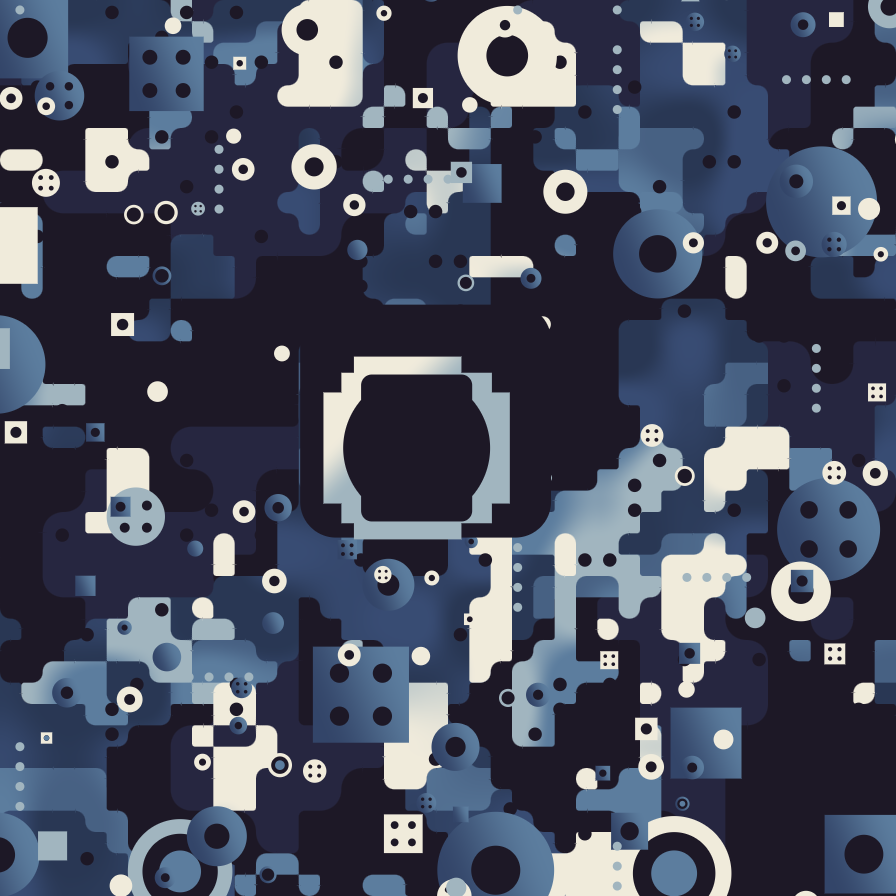
Give the GLSL for this pattern, as a Shadertoy shader.

```glsl
// Mosaic of rounded stepped blobs, pipes, discs, rings and dots in cream and blue on near black.

const vec3 DARK  = vec3(.115, .095, .15);
const vec3 NAVY  = vec3(.20, .27, .41);
const vec3 BLUE  = vec3(.36, .49, .62);
const vec3 PALE  = vec3(.63, .71, .75);
const vec3 CREAM = vec3(.94, .92, .86);

float hash(vec2 p) {
    vec3 q = fract(p.xyx * .1031);
    q += dot(q, q.yzx + 33.33);
    return fract((q.x + q.y) * q.z);
}

float noise(vec2 p) {
    vec2 i = floor(p), f = fract(p);
    f = f * f * (3. - 2. * f);
    return mix(mix(hash(i), hash(i + vec2(1, 0)), f.x),
               mix(hash(i + vec2(0, 1)), hash(i + vec2(1, 1)), f.x), f.y);
}

float field(vec2 cell, float seed, float freq) {
    vec2 q = cell * freq + seed * vec2(17.3, 9.1);
    return .65 * noise(q) + .35 * noise(q * 2.3 + 40.);
}

// Coverage of the grid cells whose field lies in a range, with rounded or square corners
float blocks(vec2 p, float cells, float seed, float freq, vec2 range, float gate) {
    vec2 q = p * cells - .5, i = floor(q);
    float softness = hash(i + seed * 7.) < .35 ? .15 : .5;
    vec2 w = smoothstep(.5 - softness, .5 + softness, fract(q));
    float sum = 0.;
    for (int n = 0; n < 4; n++) {
        vec2 o = vec2(n & 1, n >> 1), cell = i + o;
        float v = field(cell, seed, freq);
        float on = step(range.x, v) * step(v, range.y) * step(gate, field(cell, seed + 5., .12));
        vec2 side = mix(1. - w, w, o);
        sum += on * side.x * side.y;
    }
    return clamp(.5 + (sum - .5) / max(fwidth(sum), .001), 0., 1.);
}

float box(vec2 p, vec2 halfSize) {
    vec2 d = abs(p) - halfSize;
    return length(max(d, 0.)) + min(max(d.x, d.y), 0.);
}

float fill(float d, float pixel) {
    return clamp(.5 - d / pixel, 0., 1.);
}

// One disc or square per chosen grid cell: plain, pierced, ringed or with dice dots
vec3 stamp(vec3 col, vec2 p, float grid, float share, float seed, float creamShare) {
    vec2 q = p * grid + seed * .37, id = floor(q) + seed * 13.;
    if (hash(id) > share) return col;
    float pixel = grid / iResolution.y;
    float kind = hash(id + 31.), tint = hash(id + 57.);
    float r = mix(.17, .37, hash(id + 83.));
    vec2 jitter = vec2(hash(id + 101.), hash(id + 127.)) - .5;
    vec2 c = fract(q) - .5 - jitter * (.95 - 2. * r);

    bool square = hash(id + 149.) < .27;
    float d = square ? box(c, vec2(r * .85)) : length(c) - r;
    vec3 ink = tint < creamShare ? CREAM : tint < creamShare + .15 ? PALE
             : mix(NAVY, BLUE, smoothstep(-r, r, c.x + c.y * .4));
    col = mix(col, ink, fill(d, pixel));

    if (kind < .2) {
        vec2 dice = abs(c) - r * .38;
        return mix(col, DARK, fill(length(dice) - r * .17, pixel));
    }
    if (kind < .72) {
        float hole = kind > .58 && !square ? .72 : .42;
        col = mix(col, DARK, fill(length(c) - r * hole, pixel));
        if (kind > .66) col = mix(col, BLUE, fill(length(c) - r * .4, pixel));
    }
    return col;
}

// Short rows of four dots, upright or lying
vec3 dotRows(vec3 col, vec2 p) {
    vec2 q = p * 9. + .3, id = floor(q), f = fract(q) - .5;
    if (hash(id + 211.) > .13) return col;
    if (hash(id + 223.) < .35) f = f.yx;
    float d = length(vec2(f.x, (fract(f.y * 5.) - .5) / 5.)) - .045;
    return mix(col, PALE, fill(max(d, abs(f.y) - .4), 9. / iResolution.y));
}

void mainImage(out vec4 fragColor, in vec2 fragCoord) {
    vec2 p = fragCoord / iResolution.y;
    float pixel = 1. / iResolution.y;
    float shade = smoothstep(.3, .75, noise(p * 13. + 5.));

    // Dim backdrop, then blue bodies with inner steps
    vec3 col = mix(DARK, vec3(.15, .15, .25), blocks(p, 21., 1., .3, vec2(.58, 1), 0.));
    float body = blocks(p, 42., 2., .17, vec2(.54, 1), 0.);
    float inner = blocks(p, 42., 3., .2, vec2(.57, 1), 0.);
    vec3 bodyInk = mix(NAVY * mix(.8, 1.1, shade), mix(NAVY, BLUE, .5 + .5 * shade), inner);
    col = mix(col, bodyInk, body);

    // Winding pipes and cream blocks
    float pipe = blocks(p, 42., 4., .14, vec2(.46, .54), .52);
    col = mix(col, mix(BLUE, PALE, smoothstep(.35, .6, noise(p * 9. + 20.))), pipe);
    float plate = blocks(p, 42., 6., .22, vec2(.72, 1), 0.);
    col = mix(col, mix(CREAM, PALE, .6 * smoothstep(.65, .9, noise(p * 12. + 60.))), plate);

    // Drilled dark holes
    vec2 drill = p * 36., drillId = floor(drill);
    float drillOn = step(hash(drillId + 307.), .09);
    col = mix(col, DARK, drillOn * fill(length(fract(drill) - .5) - .27, 36. * pixel));

    // Scattered stamps from large to small
    col = stamp(col, p, 5.5, .4, 1., .22);
    col = stamp(col, p, 11., .25, 2., .5);
    col = stamp(col, p, 24., .15, 3., .5);
    col = dotRows(col, p);

    // Central dark disc in a stepped pale frame
    vec2 c = p - vec2(.465, .5);
    col = mix(col, DARK, fill(box(c - vec2(.01, .03), vec2(.1, .09)) - .04, pixel));
    float frame = min(box(c, vec2(.104, .062)), box(c, vec2(.084, .084)));
    frame = min(frame, box(c + vec2(.01, .0), vec2(.06, .102)));
    vec3 frameInk = mix(PALE, CREAM, smoothstep(.03, .1, c.y - c.x));
    col = mix(col, frameInk, fill(frame, pixel));
    float hole = min(length(c) - .082, box(c, vec2(.05, .07)) - .012);
    col = mix(col, DARK, fill(hole, pixel));

    fragColor = vec4(col, 1);
}
```
